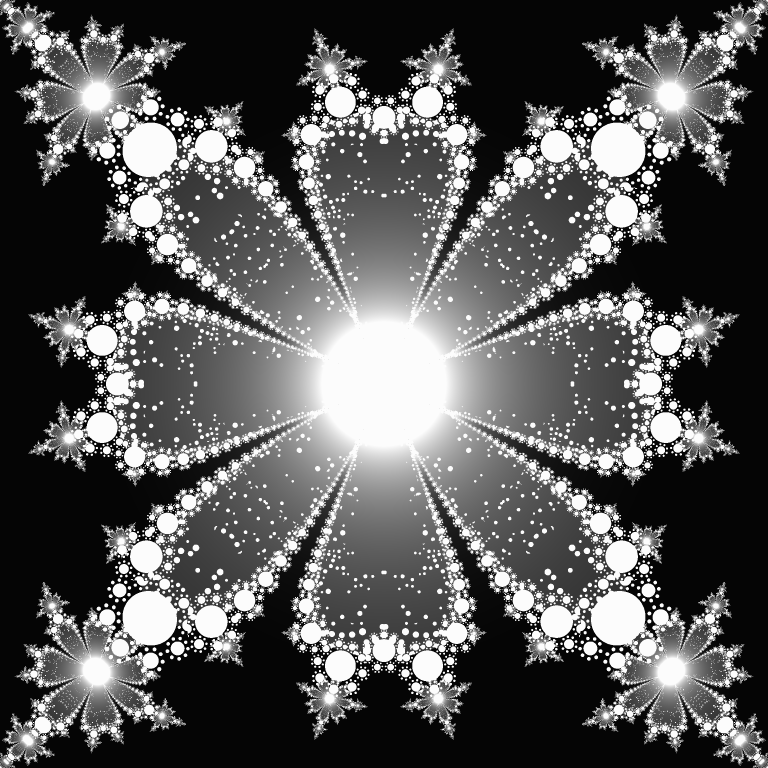
A WebGL 2 fragment shader for this background:

```glsl
#version 300 es
precision highp float;

uniform vec2 u_resolution;
out vec4 outColor;

// Overall structure
const int LEVELS = 5;            // nested star generations
const int SAMPLES = 3;           // antialiasing grid per axis
const float TAU = 6.2831853;
const float REACH = 2.6;         // squared extent of one star

// Channels, laid out in the inverted plane
const vec2 RAY = vec2(0.92388, 0.38268);
const float CHANNEL_SHIFT = 0.1;
const vec2 CHAIN_START = vec2(1.08, 1.312);   // diagonal side, axis side
const vec2 CHAIN_PITCH = vec2(0.195, 0.16);
const vec2 CHANNEL_WIDTH = vec2(0.15, 0.14);
const vec2 CHANNEL_FLARE = vec2(0.19, 0.28);
const vec2 FLARE_LENGTH = vec2(0.16, 0.19);
const vec2 BEAD_SIZE = vec2(0.05, 0.045);
const vec2 BEAD_GROWTH = vec2(0.041, 0.028);
const vec2 STAR_GROWTH = vec2(1.5, 1.0);
const float AXIS_TIP = 1.443;
const float AXIS_BEAD = 0.062;

// Fringes, specks and tones
const float FRINGE_COUNT = 9.0;
const float FRINGE_RADIUS = 1.5;
const float FRINGE_SCALE = 0.26;
const float SPECK_CELL = 0.06;
const float SPECK_MIN = 0.011;
const float SPECK_FALLOFF = 0.25;
const float PETAL_GLOW = 0.16;
const float CHANNEL_GLOW = 0.008;
const float BACKGROUND = 0.018;
const float WHITE = 0.99;

float hash(vec2 cell) {
  vec3 a = fract(cell.xyx * vec3(0.1031, 0.1030, 0.0973));
  a += dot(a, a.yzx + 33.33);
  return fract((a.x + a.y) * a.z);
}

vec2 toFrame(vec2 p, vec2 axis) {
  return vec2(dot(p, axis), dot(p, vec2(-axis.y, axis.x)));
}

float halfWidth(float u, int side) {
  return CHANNEL_WIDTH[side]
    + CHANNEL_FLARE[side] * exp((CHAIN_START[side] - u) / FLARE_LENGTH[side]);
}

// Disc ringed by ever smaller discs
bool inFringe(vec2 p) {
  for (int i = 0; i < 3; i++) {
    float d = length(p);
    if (d < 1.0) return true;
    if (d > 2.1) return false;
    float turn = floor(atan(p.y, p.x) * FRINGE_COUNT / TAU + 0.5) * TAU / FRINGE_COUNT;
    p = toFrame(p, vec2(cos(turn), sin(turn)));
    p = (p - vec2(FRINGE_RADIUS, 0.0)) / FRINGE_SCALE;
  }
  return false;
}

// Random specks, kept large enough to read near the centre
bool inSpeck(vec2 strip, float depth, float r2) {
  float cell = SPECK_CELL * exp2(ceil(max(0.0, log2(SPECK_MIN / (r2 * SPECK_CELL)))));
  vec2 id = floor(strip / cell);
  vec2 jitter = vec2(hash(id + 17.0), hash(id + 41.0)) * 0.4 + 0.3;
  float radius = mix(0.15, 0.38, hash(id + 73.0));
  bool present = hash(id + 5.0) < 0.9 * exp(-depth / SPECK_FALLOFF);
  return present && length(strip / cell - id - jitter) < radius;
}

float shade(vec2 p) {
  float tone = BACKGROUND;
  for (int level = 0; level < LEVELS; level++) {
    float r2 = max(dot(p, p), 1e-5);
    if (r2 > REACH) break;
    float r = sqrt(r2);
    if (r < PETAL_GLOW * 0.75) return WHITE;

    // Eightfold mirror, then inversion
    p = abs(p);
    if (p.y > p.x) p = p.yx;
    vec2 w = p / r2;
    vec2 strip = toFrame(w, RAY) - vec2(0.0, CHANNEL_SHIFT);

    // Nearest bead on the two chains
    vec2 local = vec2(0.0);
    vec2 outward = vec2(-1.0, 0.0);
    float starScale = 1.0;
    float nearest = 1e5;
    for (int side = 0; side < 2; side++) {
      float facing = side == 0 ? 1.0 : -1.0;
      float base = floor((strip.x - CHAIN_START[side]) / CHAIN_PITCH[side] + 0.5);
      for (int k = -1; k < 2; k++) {
        float n = max(0.0, base + float(k));
        float u = CHAIN_START[side] + CHAIN_PITCH[side] * n;
        float size = BEAD_SIZE[side] + BEAD_GROWTH[side] * exp(-0.6 * n);
        vec2 q = (strip - vec2(u, facing * halfWidth(u, side))) / size;
        if (length(q) < nearest) {
          nearest = length(q);
          local = q;
          outward = normalize(vec2(-2.5 * exp(-2.2 * n), -facing));
          starScale = 0.4 + STAR_GROWTH[side] * exp(-0.9 * n);
        }
      }
    }
    if (inFringe(local) || inFringe((w - vec2(AXIS_TIP, 0.0)) / AXIS_BEAD)) return WHITE;

    // Petals glow from the centre
    int side = strip.y > 0.0 ? 0 : 1;
    float depth = abs(strip.y) - halfWidth(strip.x, side);
    if (side == 1) depth = min(depth, 0.8 * (w.x - AXIS_TIP + 0.04));
    if (depth > 0.0) {
      return inSpeck(strip, depth, r2) ? WHITE : min(WHITE, PETAL_GLOW / r);
    }
    tone = max(tone, CHANNEL_GLOW / (r2 * r));

    // Enter the smaller star beyond this bead
    p = toFrame(local, outward) - vec2(1.0 + 0.75 * starScale, 0.0);
    p = toFrame(p, vec2(sqrt(0.5))) / starScale;
  }
  return min(tone, WHITE);
}

void main() {
  float total = 0.0;
  float extent = min(u_resolution.x, u_resolution.y);
  for (int i = 0; i < SAMPLES * SAMPLES; i++) {
    vec2 offset = (vec2(i % SAMPLES, i / SAMPLES) + 0.5) / float(SAMPLES) - 0.5;
    total += shade((2.0 * (gl_FragCoord.xy + offset) - u_resolution) / extent);
  }
  outColor = vec4(vec3(total / float(SAMPLES * SAMPLES)), 1.0);
}
```
